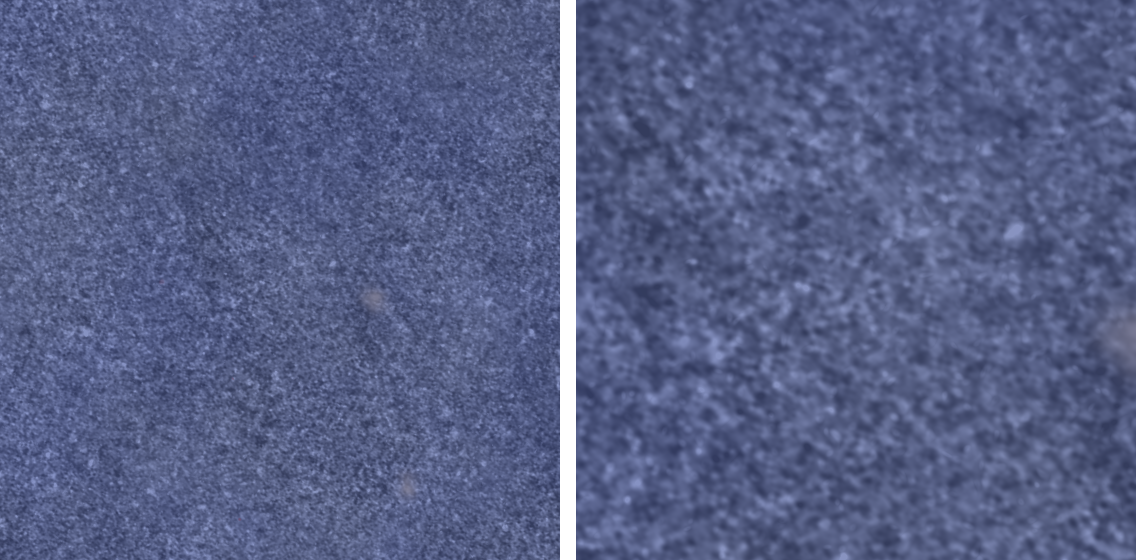
Left: the whole. Right: its middle third, enlarged.
Write a Shadertoy shader that draws this texture.

```glsl
// Weathered blue stone: fine grain, cloudy stains, pale flecks and dark pits.

#define BASE_COLOR  vec3(0.333, 0.371, 0.529)
#define TONE_STEP   vec3(0.049, 0.051, 0.058)
#define GRAY_SHIFT  vec3(0.003, 0.002, -0.006)
#define BEIGE       vec3(0.51, 0.50, 0.58)
#define RUST        vec3(0.46, 0.29, 0.42)
#define GRAIN       0.86
#define MOTTLE      0.25
#define STAIN       0.24
#define FLECK       2.10
#define PIT         2.00

float hash(vec2 p) {
    return fract(sin(dot(p, vec2(127.1, 311.7))) * 43758.5453);
}

// Value noise, centred on zero and scaled to about unit deviation
float noise(vec2 p) {
    vec2 i = floor(p), f = fract(p);
    f = f * f * (3.0 - 2.0 * f);
    float low = mix(hash(i), hash(i + vec2(1, 0)), f.x);
    float high = mix(hash(i + vec2(0, 1)), hash(i + vec2(1, 1)), f.x);
    return (mix(low, high, f.y) - 0.5) * 4.66;
}

vec2 rotate(vec2 p, float angle) {
    float c = cos(angle), s = sin(angle);
    return vec2(c * p.x - s * p.y, s * p.x + c * p.y);
}

// Four rotated octaves, about unit deviation
float fbm(vec2 p) {
    float sum = 0.0, weight = 0.76;
    for (int i = 0; i < 4; i++) {
        sum += weight * noise(p);
        p = rotate(p, 0.65) * 2.03 + 17.3;
        weight *= 0.65;
    }
    return sum;
}

// Soft elliptical spots scattered on a jittered grid
float spots(vec2 p, float cells, float radius, float chance, float seed) {
    vec2 q = p * cells, cell = floor(q);
    float cover = 0.0;
    for (int y = -1; y <= 1; y++)
    for (int x = -1; x <= 1; x++) {
        vec2 id = cell + vec2(x, y);
        vec2 key = id + seed;
        vec2 center = id + vec2(hash(key + 3.1), hash(key + 7.7));
        vec2 d = rotate((q - center) / cells, 6.283 * hash(key + 11.9));
        d.x *= mix(0.65, 1.0, hash(key + 19.3));
        float size = radius * mix(0.55, 1.2, hash(key + 23.5));
        float shape = 1.0 - smoothstep(0.3, 1.2, length(d) / size);
        float strength = mix(0.35, 1.0, hash(key + 31.7));
        cover = max(cover, shape * strength * step(hash(key), chance));
    }
    return cover;
}

// One blurred round patch
float patchAt(vec2 p, vec2 center, float radius) {
    vec2 d = (p - center) / radius;
    return exp(-dot(d, d));
}

void mainImage(out vec4 fragColor, in vec2 fragCoord) {
    vec2 p = fragCoord / iResolution.y;
    vec2 warp = vec2(noise(p * 95.0), noise(p * 95.0 + 41.0));
    vec2 rough = p + 0.0011 * warp;

    // Fine grain, slightly stretched along a falling diagonal
    vec2 g = rotate(p, 0.5) * vec2(0.9, 1.12);
    float grain = 0.74 * noise(g * 195.0) + 0.36 * noise(rotate(g, 0.9) * 115.0)
                + 0.56 * noise(rotate(g, 2.1) * 270.0);

    // Clouded stains and broad shading
    float stain = fbm(p * 6.0 + 8.0);
    float mottle = fbm(p * 32.0 + 3.0);
    float shade = 0.3 * (0.5 - p.x) + 0.25 * patchAt(p, vec2(0.05, 0.9), 0.3)
                - 0.6 * patchAt(rotate(p - vec2(0.37, 0.72), -0.5) * vec2(0.7, 1.2),
                                vec2(0.0), 0.13);
    float blotch = smoothstep(1.2, 2.6, fbm(p * 17.0 + 29.0));

    // Pale flecks in three sizes, and dark pits
    float fleck = 0.70 * spots(rough, 130.0, 0.0034, 0.36, 23.0)
                + 0.80 * spots(rough, 75.0, 0.0048, 0.32, 5.0)
                + 1.10 * spots(rough, 30.0, 0.0078, 0.28, 57.0);
    float pit = spots(rough, 21.0, 0.011, 0.14, 91.0);

    float roughness = 1.0 + 0.12 * noise(p * 7.0 + 60.0);
    float tone = GRAIN * roughness * grain + MOTTLE * mottle + STAIN * stain
               + shade + FLECK * fleck - PIT * pit - 0.8 * blotch - 0.20;
    tone += 0.04 * (tone * tone - 1.0);
    tone = clamp(tone, -2.7, 4.0);

    vec3 color = BASE_COLOR + TONE_STEP * tone;
    color += GRAY_SHIFT * clamp(fbm(p * 4.0 + 70.0), -1.5, 2.0);

    // Two worn beige patches and rare rusty flecks
    vec2 frayed = p + 0.004 * vec2(noise(p * 45.0), noise(p * 45.0 + 13.0));
    float beige = patchAt(frayed, vec2(0.668, 0.464), 0.019)
                + patchAt(frayed, vec2(0.728, 0.131), 0.019);
    color = mix(color, BEIGE, 0.75 * min(beige, 1.0));
    color = mix(color, RUST, 0.6 * spots(rough, 9.0, 0.004, 0.07, 133.0));

    fragColor = vec4(color, 1.0);
}
```
